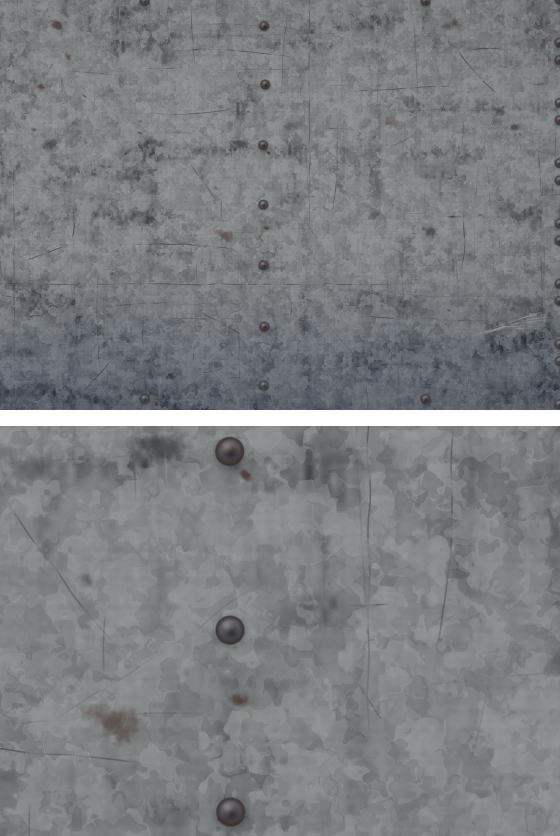
Top: the whole. Bottom: its middle third, enlarged.
Reproduce this texture procedurally as a Shadertoy shader.

```glsl
#define LIGHT_STEEL vec3(0.553, 0.564, 0.566)
#define SHADE_STEEL vec3(0.428, 0.450, 0.488)
#define GRIME vec3(0.23, 0.23, 0.24)
#define RUST vec3(0.25, 0.17, 0.14)
#define SCUFF vec3(0.64, 0.65, 0.65)
#define SPANGLE_SCALE 80.0
#define SPANGLE_DEPTH 0.105
#define SCRATCHES 180
#define SMUDGES 34
#define RIVET_RADIUS 0.0118
#define RIVET_PITCH 0.147

float hash(vec2 p) {
    vec3 q = fract(p.xyx * 0.1031);
    q += dot(q, q.yzx + 33.33);
    return fract((q.x + q.y) * q.z);
}

float noise(vec2 p) {
    vec2 i = floor(p), f = fract(p);
    f = f * f * (3.0 - 2.0 * f);
    vec2 e = vec2(0.0, 1.0);
    return mix(mix(hash(i), hash(i + e.yx), f.x),
               mix(hash(i + e.xy), hash(i + e.yy), f.x), f.y);
}

float fbm(vec2 p) {
    float sum = 0.0, amp = 0.53;
    for (int i = 0; i < 4; i++) {
        sum += amp * noise(p);
        p = mat2(1.6, 1.2, -1.2, 1.6) * p + 17.3;
        amp *= 0.5;
    }
    return sum;
}

// Tone of the nearest zinc crystal
float crystal(vec2 p) {
    vec2 cell = floor(p);
    float best = 9.0, tone = 0.0;
    for (int y = -1; y <= 1; y++)
    for (int x = -1; x <= 1; x++) {
        vec2 c = cell + vec2(x, y);
        vec2 d = c + vec2(hash(c), hash(c + 71.0)) - p;
        float dist = dot(d, d);
        if (dist < best) { best = dist; tone = hash(c + 137.0); }
    }
    return tone;
}

// Coverage of a tapered, wavering stroke along q.x
float stroke(vec2 q, float halfLen, float bend, float seed, float px) {
    if (abs(q.x) > halfLen || abs(q.y) > 0.08) return 0.0;
    q.y += bend * q.x * q.x + (noise(vec2(q.x * 30.0, seed)) - 0.5) * 0.003;
    float taper = 1.0 - smoothstep(0.5, 1.0, abs(q.x) / halfLen);
    float gaps = smoothstep(0.25, 0.65, noise(vec2(q.x * 60.0, seed + 50.0)));
    return (1.0 - smoothstep(0.0, 0.0006 + 0.8 * px, abs(q.y))) * taper * mix(0.25, 1.0, gaps);
}

vec2 turn(vec2 p, float a) {
    return vec2(cos(a) * p.x + sin(a) * p.y, cos(a) * p.y - sin(a) * p.x);
}

// Domed head with a worn rim, a dull centre and a soft contact shadow
vec3 rivet(vec3 col, vec2 p, vec2 centre, float px) {
    vec2 q = (p - centre) / RIVET_RADIUS;
    float r = length(q), soft = px / RIVET_RADIUS;
    float rusty = hash(floor(centre * 91.0));
    col *= 1.0 - 0.2 * (1.0 - smoothstep(0.7, 1.5, length(q + vec2(0.0, 0.15))));
    vec3 head = mix(vec3(0.33, 0.33, 0.35), RUST * 1.2, 0.8 * rusty * noise(q * 2.0 + centre * 40.0));
    head += 0.07 * q.y + 0.16 * exp(-9.0 * dot(q - vec2(-0.2, 0.3), q - vec2(-0.2, 0.3)));
    head -= 0.12 * exp(-7.0 * dot(q - vec2(0.1, -0.15), q - vec2(0.1, -0.15)));
    head = mix(head, vec3(0.22, 0.19, 0.18), smoothstep(0.6, 0.95, r) * 0.75);
    return mix(col, head, 1.0 - smoothstep(1.0 - soft, 1.0 + soft, r));
}

void mainImage(out vec4 fragColor, in vec2 fragCoord) {
    vec2 p = fragCoord / iResolution.y;
    float px = 1.0 / iResolution.y;

    // Lit sheet fading to a cool lower edge
    float drift = (fbm(p * 3.0) - 0.5) * 0.1;
    vec3 col = mix(SHADE_STEEL, LIGHT_STEEL, smoothstep(0.0, 0.44, p.y + drift));
    col *= 1.0 - 0.05 * smoothstep(0.75, 1.0, p.y) - 0.05 * smoothstep(0.8, 1.37, p.x);
    col *= 1.0 - 0.06 * (1.0 - smoothstep(0.0, 0.1, p.y));

    // Galvanised spangle: ragged plates, small facets and fine grit
    vec2 warp = vec2(noise(p * 150.0), noise(p * 150.0 + 40.0)) - 0.5;
    float plates = smoothstep(0.47, 0.54, fbm(p * 46.0 + warp * 0.7));
    float facets = crystal(p * SPANGLE_SCALE + warp * 1.1);
    float patchy = mix(0.6, 1.2, fbm(p * 7.0 + 5.0));
    col -= SPANGLE_DEPTH * (0.42 * plates + 0.58 * facets * facets) * patchy;
    col += (fbm(p * 150.0) - 0.5) * 0.06;

    // Rubbed bands running across and down, broken by streaky grain
    float across = smoothstep(0.50, 0.80, fbm(p * vec2(5.5, 19.0) + 3.0));
    float down = smoothstep(0.52, 0.82, fbm(p * vec2(24.0, 5.0) + 29.0));
    float grain = 0.2 + 1.6 * noise(p * vec2(150.0, 90.0)) * (0.6 + 0.8 * plates);
    col -= vec3(0.068, 0.068, 0.064) * (across + 0.7 * down) * grain;
    col += (noise(p * vec2(9.0, 260.0)) + noise(p * vec2(260.0, 9.0)) - 1.0) * 0.02;

    // Dark smudges, a few of them rusty
    for (int i = 0; i < SMUDGES; i++) {
        float id = float(i) + 3.0;
        vec2 c = vec2(hash(vec2(id, 1.0)) * 1.37, mix(0.12, 0.95, hash(vec2(id, 2.0))));
        float size = mix(0.004, 0.019, pow(hash(vec2(id, 4.0)), 2.5));
        vec2 q = turn(p - c, hash(vec2(id, 3.0)) - 0.8) / (size * vec2(1.5, 0.9));
        float r = length(q) + (fbm(p * 90.0 + id) - 0.5) * 1.5;
        float cover = (1.0 - smoothstep(0.1, 1.3, r)) * mix(0.3, 0.8, hash(vec2(id, 5.0)));
        col = mix(col, mix(GRIME, RUST, step(0.85, hash(vec2(id, 6.0)))), cover);
    }

    // Scattered scratches, mostly upright or level, most of them faint
    for (int i = 0; i < SCRATCHES; i++) {
        float id = float(i) + 11.0;
        vec2 c = vec2(hash(vec2(id, 21.0)) * 1.37, hash(vec2(id, 22.0)));
        float pick = hash(vec2(id, 23.0)), spin = hash(vec2(id, 24.0)) - 0.5;
        float angle = pick < 0.42 ? 1.571 + spin * 0.16 : pick < 0.8 ? spin * 0.16 : spin * 3.1;
        float halfLen = mix(0.02, 0.19, pow(hash(vec2(id, 25.0)), 2.2));
        float bend = (hash(vec2(id, 26.0)) - 0.5) * 0.2 / halfLen;
        float cover = stroke(turn(p - c, angle), halfLen, bend, id, px);
        float depth = mix(0.16, 0.65, pow(hash(vec2(id, 27.0)), 3.0));
        col = mix(col, hash(vec2(id, 28.0)) > 0.95 ? SCUFF : GRIME, cover * depth);
    }

    // Long scribed lines and a pale scuffed fan
    float scribed = stroke(p - vec2(0.5, 0.307), 0.62, 0.0, 1.0, px);
    scribed += stroke((p - vec2(0.755, 0.78)).yx, 0.42, 0.0, 2.0, px);
    scribed += stroke((p - vec2(0.034, 0.37)).yx, 0.3, 0.0, 3.0, px);
    col = mix(col, GRIME, min(scribed, 1.0) * 0.5);
    for (int i = 0; i < 7; i++) {
        float id = float(i);
        vec2 c = vec2(1.22 + 0.05 * hash(vec2(id, 41.0)), 0.198 + 0.004 * id);
        col = mix(col, SCUFF, 0.4 * stroke(turn(p - c, 0.1 + 0.04 * id), 0.1, 1.2, id + 60.0, px));
    }

    // Rivets: middle column, paired right column, top and bottom rows
    float row = round((p.y - 0.057) / RIVET_PITCH);
    vec2 wobble = (vec2(hash(vec2(row, 5.0)), hash(vec2(row, 6.0))) - 0.5) * 0.006;
    col = rivet(col, p, vec2(0.645, 0.057 + RIVET_PITCH * row) + wobble, px);
    float pairY = 0.14 + RIVET_PITCH * round((p.y - 0.14) / RIVET_PITCH);
    col = rivet(col, p, vec2(1.365, pairY + (p.y < pairY ? -0.021 : 0.021)), px);
    float edgeX = 0.353 + 0.685 * round((p.x - 0.353) / 0.685);
    col = rivet(col, p, vec2(edgeX, p.y > 0.5 ? 0.997 : 0.027), px);

    fragColor = vec4(clamp(col, 0.0, 1.0), 1.0);
}
```
